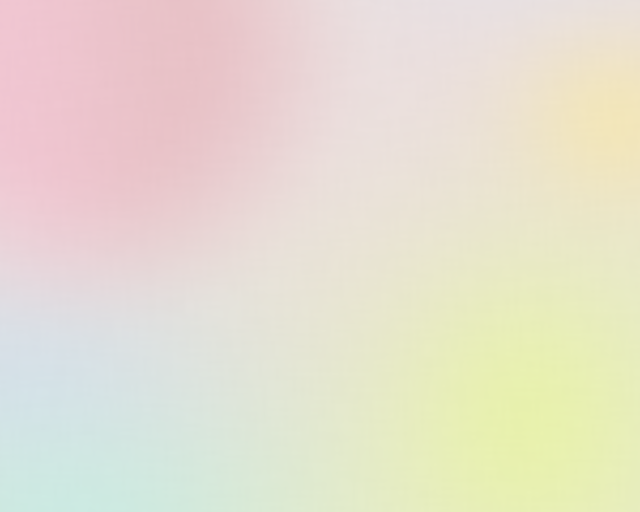
A Shadertoy shader for this background:

```glsl
// Soft pastel backdrop: blurred pink, aqua, lime and amber glows on warm grey.

float hash(vec2 p) {
    return fract(sin(dot(p, vec2(127.1, 311.7))) * 43758.5);
}

float valueNoise(vec2 p) {
    vec2 cell = floor(p), f = fract(p);
    f = f * f * (3.0 - 2.0 * f);
    return mix(mix(hash(cell), hash(cell + vec2(1, 0)), f.x),
               mix(hash(cell + vec2(0, 1)), hash(cell + vec2(1, 1)), f.x), f.y);
}

// Elliptical Gaussian falloff, 1 at the centre
float glow(vec2 uv, vec2 center, vec2 radii) {
    vec2 d = (uv - center) / radii;
    return exp(-dot(d, d));
}

void mainImage(out vec4 fragColor, in vec2 fragCoord) {
    vec2 uv = fragCoord / iResolution.xy;

    // Diagonal base: cream at lower right to rosy grey at upper left
    float diagonal = smoothstep(-0.35, 0.6, uv.y - 0.5 * uv.x);
    vec3 color = mix(vec3(0.905, 0.92, 0.78), vec3(0.92, 0.873, 0.87), diagonal);

    // Cool glows: lavender at the top right, blue grey and aqua at lower left
    color = mix(color, vec3(0.90, 0.88, 0.90), 0.8 * glow(uv, vec2(0.85, 1.05), vec2(0.3, 0.13)));
    color = mix(color, vec3(0.85, 0.87, 0.91), glow(uv, vec2(0.0, 0.25), vec2(0.35, 0.25)));
    color = mix(color, vec3(0.78, 0.92, 0.895), 0.85 * glow(uv, vec2(0.1, -0.05), vec2(0.35, 0.28)));

    // Warm glows on the right: amber above, lime below
    color = mix(color, vec3(0.95, 0.90, 0.73), glow(uv, vec2(0.97, 0.76), vec2(0.16, 0.17)));
    color = mix(color, vec3(0.91, 0.945, 0.68), glow(uv, vec2(0.83, 0.17), vec2(0.2, 0.3)));

    // Broad pink disc with a wide soft rim
    vec3 pink = mix(vec3(0.94, 0.775, 0.82), vec3(0.91, 0.76, 0.78), smoothstep(0.0, 0.3, uv.x));
    float pinkDistance = length((uv - vec2(0.13, 0.9)) * vec2(1.25, 1.0));
    color = mix(color, pink, 1.0 - smoothstep(0.2, 0.59, pinkDistance));

    // Faint brushed grain, upright and level strokes
    float grain = valueNoise(uv * vec2(150, 25)) + valueNoise(uv * vec2(30, 130)) - 1.0;
    fragColor = vec4(color + 0.005 * grain, 1.0);
}
```
